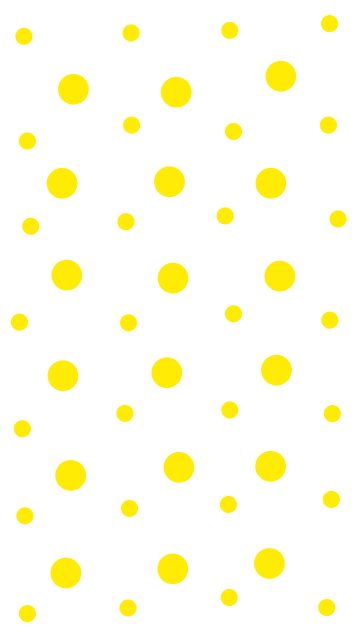
A WebGL 1 fragment shader for this pattern:

```glsl
precision highp float;

uniform vec2 u_resolution;

// Lengths are fractions of the canvas width
#define PITCH vec2(0.287, 0.2665)
#define JITTER vec2(0.020, 0.021)
#define COLUMN_RISE 0.012
#define SMALL_START vec2(0.070, 0.113)
#define SMALL_COUNT vec2(4.0, 7.0)
#define SMALL_RADIUS 0.0238
#define LARGE_START vec2(0.193, 0.252)
#define LARGE_COUNT vec2(3.0, 6.0)
#define LARGE_RADIUS 0.0428
#define PAPER vec3(1.0)
#define YELLOW vec3(1.0, 0.92, 0.01)

// Two values in 0..1 from a cell index and a layer seed
vec2 hash2(vec2 cell, float seed) {
  vec3 h = fract(vec3(cell.xyx + seed) * vec3(0.1031, 0.1030, 0.0973));
  h += dot(h, h.yzx + 33.33);
  return fract((h.xx + h.yz) * h.zy);
}

// Signed distance to the nearest dot of a jittered, finite grid
float dotGrid(vec2 p, vec2 start, vec2 count, float radius, float seed) {
  vec2 cell;
  cell.x = clamp(floor((p.x - start.x) / PITCH.x + 0.5), 0.0, count.x - 1.0);
  start.y -= COLUMN_RISE * cell.x;
  cell.y = clamp(floor((p.y - start.y) / PITCH.y + 0.5), 0.0, count.y - 1.0);

  vec2 offset = (hash2(cell, seed) * 2.0 - 1.0) * JITTER;
  return length(p - start - cell * PITCH - offset) - radius;
}

void main() {
  // Measure downward from the top left corner
  vec2 p = vec2(gl_FragCoord.x, u_resolution.y - gl_FragCoord.y) / u_resolution.x;
  float pixel = 1.0 / u_resolution.x;

  // Small dots alternate with large ones set between them
  float smallDots = dotGrid(p, SMALL_START, SMALL_COUNT, SMALL_RADIUS, 3.7);
  float largeDots = dotGrid(p, LARGE_START, LARGE_COUNT, LARGE_RADIUS, 17.3);
  float edge = min(smallDots, largeDots);

  float coverage = clamp(0.5 - edge / pixel, 0.0, 1.0);
  gl_FragColor = vec4(mix(PAPER, YELLOW, coverage), 1.0);
}
```
